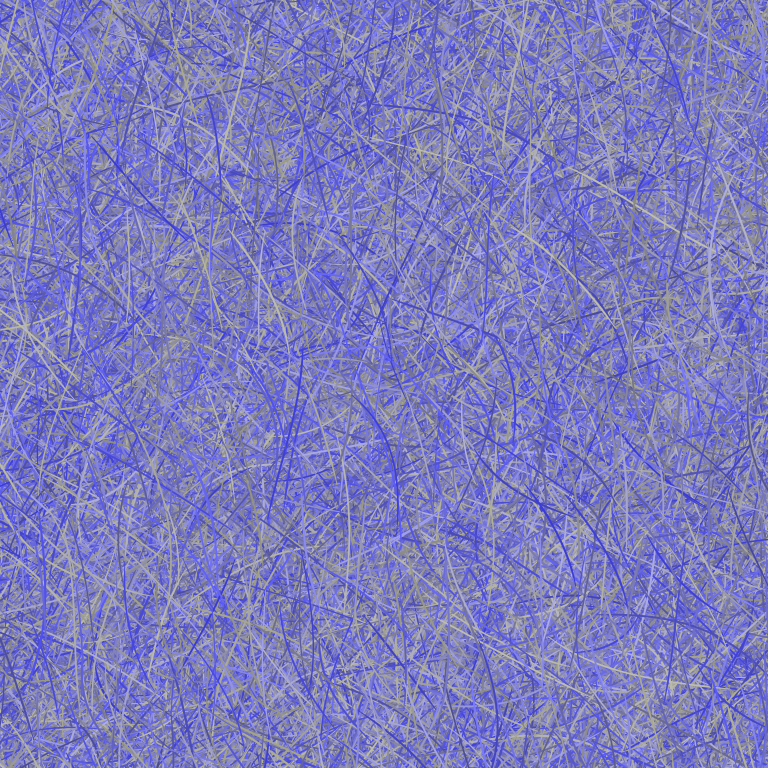
Give the GLSL for this texture, as a WebGL 1 fragment shader.

```glsl
precision highp float;
uniform vec2 u_resolution;

const float LAYERS = 160.0;

vec3 hash3(vec3 p) {
  vec3 q = vec3(dot(p, vec3(127.1, 311.7, 74.7)),
                dot(p, vec3(269.5, 183.3, 246.1)),
                dot(p, vec3(113.5, 271.9, 124.6)));
  return fract(sin(q) * 43758.5453);
}

mat2 rotation(float angle) {
  float c = cos(angle), s = sin(angle);
  return mat2(c, s, -s, c);
}

// Saturated blue through grey to khaki; the middle tones vary most in lightness
vec3 fibreColor(float tone, float light) {
  float range = 1.0 - 0.6 * abs(2.0 * tone - 1.0);
  return mix(vec3(0.30, 0.30, 0.92), vec3(0.68, 0.68, 0.56), tone) + light * range;
}

// One layer of curved fibres: rgb is colour, a is coverage
vec4 fibreLayer(vec2 uv, float layer, float pixel) {
  vec3 look = hash3(vec3(layer, 3.7, 9.2));
  vec2 p = rotation(layer * 2.4 + look.x * 3.0) * uv;
  p += 0.012 * sin(p.yx * 13.0 + look.xy * 6.28);

  // Long cells, with every row slid by its own amount
  vec2 size = vec2(mix(0.12, 0.27, look.z), 0.06);
  vec2 grid = p / size + look.yx * 7.0;
  float row = floor(grid.y);
  grid.x += hash3(vec3(row, layer, 1.3)).x;
  vec3 id = vec3(floor(grid.x), row, layer);
  vec3 shape = hash3(id) - 0.5;
  vec3 style = hash3(id + 31.4);

  // Distance to a parabola running along the cell
  float along = fract(grid.x) * 2.0 - 1.0;
  float across = fract(grid.y) - 0.5;
  float tilt = shape.y * 0.34;
  float bend = shape.z * 0.9;
  float curve = shape.x * 0.2 + tilt * along + bend * (along * along - 0.5);
  float slope = (tilt + 2.0 * bend * along) * 2.0 * size.y / size.x;
  float dist = abs(across - curve) * size.y / sqrt(1.0 + slope * slope);

  float reach = mix(0.55, 0.97, style.z);
  float tip = (reach - abs(along)) * size.x * 0.5;
  float halfWidth = mix(0.0008, 0.0014, fract(style.z * 7.0));
  halfWidth *= mix(0.5, 1.0, smoothstep(0.0, 0.03, tip));
  float coverage = clamp((halfWidth - dist) / pixel + 0.5, 0.0, 1.0)
                 * clamp(tip / pixel + 0.5, 0.0, 1.0);

  // Upper fibres vary more in lightness
  float contrast = mix(0.2, 0.4, layer / LAYERS);
  return vec4(fibreColor(style.x, (style.y - 0.5) * contrast), coverage);
}

void main() {
  float side = min(u_resolution.x, u_resolution.y);
  vec2 uv = (gl_FragCoord.xy - 0.5 * u_resolution) / side;
  vec3 color = fibreColor(0.5, 0.0);

  // Stack the layers from bottom to top
  for (float layer = 1.0; layer <= LAYERS; layer++) {
    vec4 fibre = fibreLayer(uv, layer, 1.0 / side);
    color = mix(color, fibre.rgb, fibre.a);
  }
  gl_FragColor = vec4(clamp(color, 0.0, 1.0), 1.0);
}
```
